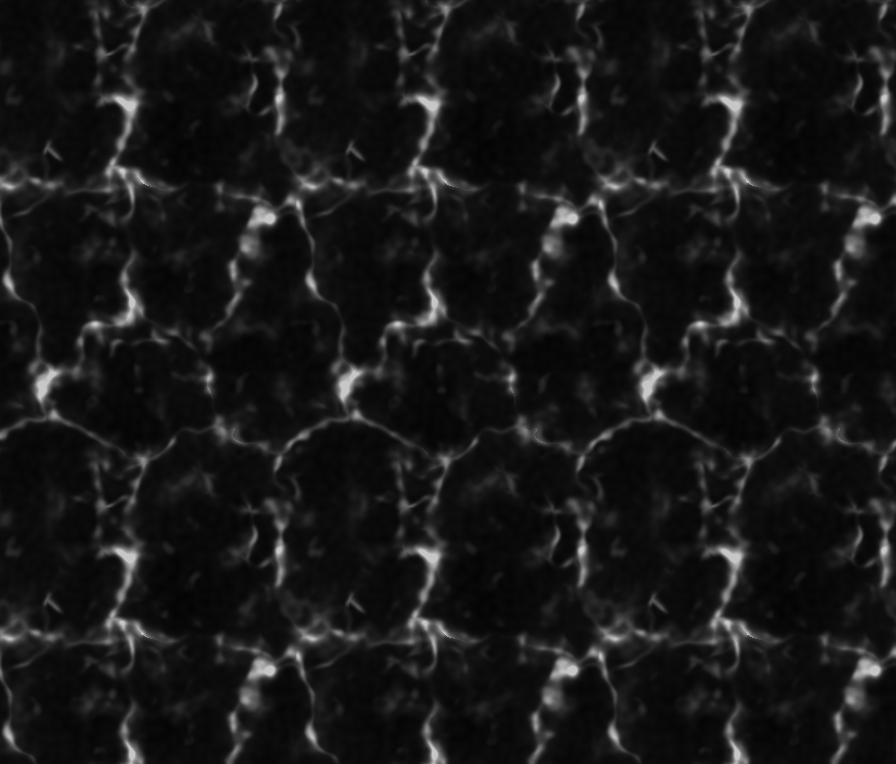
Write a Shadertoy shader that draws this texture.

```glsl
#define TILE vec2(0.396, 0.5915)  // repeat size, in canvas heights
#define CELLS vec2(2.0, 3.0)      // large cells per repeat
#define JITTER 0.84
#define STRAND_WIDTH 0.029
#define STRAND_LIGHT 0.62
#define KNOT_SIZE 0.075
#define KNOT_LIGHT 0.75
#define LOOP_SCALE 3.0
#define LOOP_LIGHT 0.42
#define HAZE_LIGHT 0.50
#define BASE_LIGHT 0.035

vec2 hash2(vec2 p) {
    vec3 k = fract(p.xyx * vec3(0.1031, 0.1030, 0.0973));
    k += dot(k, k.yzx + 33.33);
    return fract((k.xx + k.yz) * k.zy);
}

vec2 wrapCell(vec2 cell, vec2 period) {
    return floor(mod(cell + 0.5, period));
}

float corner(vec2 cell, vec2 offset, vec2 period, float seed) {
    float angle = 6.2832 * hash2(wrapCell(cell, period) + seed).x;
    return dot(vec2(cos(angle), sin(angle)), offset);
}

// Gradient noise that repeats with the tile
float noise(vec2 p, float scale, float seed) {
    p *= scale;
    vec2 period = CELLS * scale;
    vec2 i = floor(p), f = fract(p);
    vec2 u = f * f * f * (f * (f * 6.0 - 15.0) + 10.0);
    vec2 e = vec2(1.0, 0.0);
    float low = mix(corner(i, f, period, seed),
                    corner(i + e.xy, f - e.xy, period, seed), u.x);
    float high = mix(corner(i + e.yx, f - e.yx, period, seed),
                     corner(i + e.xx, f - e.xx, period, seed), u.x);
    return mix(low, high, u.y);
}

vec2 site(vec2 cell, vec2 period, float seed) {
    return 0.5 + JITTER * (hash2(wrapCell(cell, period) + seed) - 0.5);
}

// Distances to the nearest and second nearest cell walls
vec2 cellWalls(vec2 p, float scale, float seed) {
    p *= scale;
    vec2 period = CELLS * scale;
    vec2 i = floor(p), f = fract(p);
    vec2 home = vec2(0.0), toHome = vec2(9.0);
    for (int y = -1; y <= 1; y++)
    for (int x = -1; x <= 1; x++) {
        vec2 g = vec2(x, y);
        vec2 r = g + site(i + g, period, seed) - f;
        if (dot(r, r) < dot(toHome, toHome)) { toHome = r; home = g; }
    }
    vec2 walls = vec2(9.0);
    for (int y = -2; y <= 2; y++)
    for (int x = -2; x <= 2; x++) {
        if (x == 0 && y == 0) continue;
        vec2 g = home + vec2(x, y);
        vec2 r = g + site(i + g, period, seed) - f;
        float d = dot(0.5 * (r + toHome), normalize(r - toHome));
        if (d < walls.x) walls = vec2(d, walls.x);
        else walls.y = min(walls.y, d);
    }
    return walls / scale;
}

float bell(float d, float width) {
    return exp(-d * d / (width * width));
}

void mainImage(out vec4 fragColor, in vec2 fragCoord) {
    vec2 uv = fragCoord / iResolution.y;
    vec2 p = uv / TILE * CELLS;

    // Crooked, slightly frayed paths
    vec2 q = p + 0.16 * vec2(noise(p, 3.0, 11.0), noise(p, 3.0, 23.0));
    q += 0.06 * vec2(noise(p, 8.0, 37.0), noise(p, 8.0, 41.0));

    float beads = smoothstep(-0.35, 0.55, noise(p, 9.0, 53.0));
    float grain = smoothstep(-0.45, 0.4, noise(p, 13.0, 59.0));
    float gate = smoothstep(-0.4, 0.25, noise(p, 2.0, 67.0));

    // Beaded strands with a weak halo
    vec2 walls = cellWalls(q, 1.0, 5.0);
    float strand = bell(walls.x, STRAND_WIDTH * (0.75 + 0.6 * beads));
    float light = strand * gate * STRAND_LIGHT * (0.16 + beads * (0.5 + 0.5 * grain));
    light += 0.06 * gate * exp(-walls.x / 0.07);

    // Bright knots where strands meet
    float knotGate = smoothstep(-0.1, 0.4, noise(p, 3.0, 71.0));
    light += KNOT_LIGHT * bell(walls.y, KNOT_SIZE) * knotGate * (0.25 + 0.75 * grain);

    // Small loops in a few patches
    float patchMask = smoothstep(0.08, 0.4, noise(p, 2.0, 83.0));
    float loopWall = cellWalls(q, LOOP_SCALE, 97.0).x;
    light += LOOP_LIGHT * patchMask * bell(loopWall, STRAND_WIDTH) * (0.1 + 0.9 * beads);

    // Soft puffs, dim specks and a dark mottle
    float puff = max(noise(p, 4.0, 101.0), 0.0);
    float speck = smoothstep(0.28, 0.65, noise(p, 6.0, 113.0));
    float drift = 0.8 + 0.5 * noise(uv * 3.1, 1.0, 127.0);
    light += drift * (HAZE_LIGHT * puff * puff * (0.5 + grain) + 0.2 * speck * grain);
    light += 0.025 * noise(p, 2.0, 131.0) + 0.022 * noise(p, 15.0, 139.0);

    light = BASE_LIGHT + max(light, -0.025);
    fragColor = vec4(vec3(min(light, 0.78)), 1.0);
}
```
